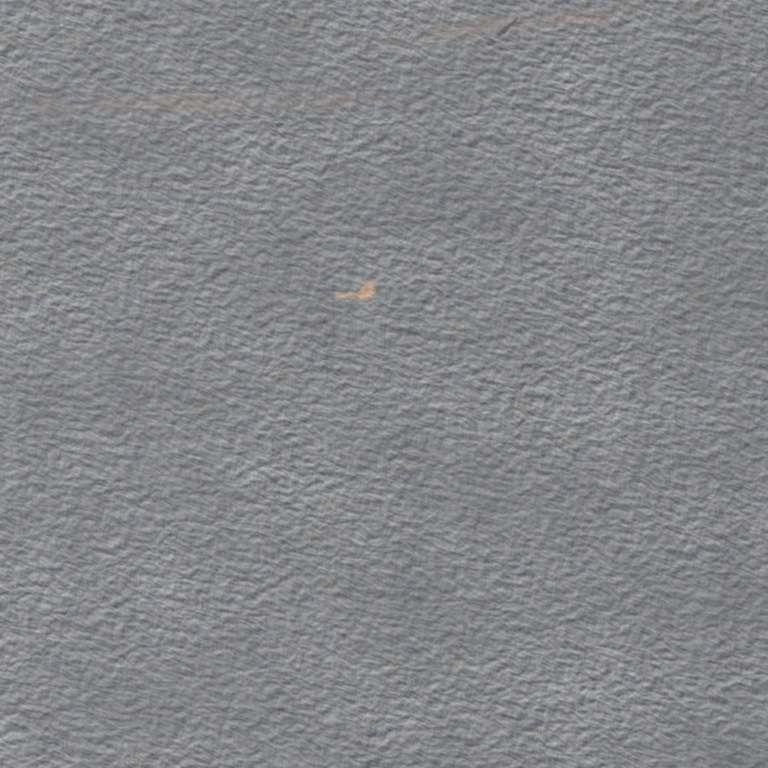
Write a WebGL 2 fragment shader that draws this texture.

```glsl
#version 300 es
precision highp float;

#define LUMP_SCALE vec2(70.0, 104.0)
#define LUMP_TILT 0.16
#define LIGHT_OFFSET vec2(-0.12, 0.34)
#define RELIEF_CONTRAST 0.30
#define MOTTLE_CONTRAST 0.07
#define BASE_TONE 0.523
#define SHADOW_TINT vec3(-0.004, 0.001, 0.013)
#define STREAK_COLOR vec3(0.59, 0.555, 0.54)
#define CHIP_COLOR vec3(0.76, 0.64, 0.56)
#define CRACK_COLOR vec3(0.30, 0.30, 0.32)

uniform vec2 u_resolution;
out vec4 fragColor;

// Integer hash: lattice cell to two values in 0..1
vec2 hash22(vec2 cell) {
    uvec2 v = uvec2(ivec2(cell) + 32768);
    v = v * 1664525u + 1013904223u;
    v.x += v.y * 1664525u;
    v.y += v.x * 1664525u;
    v ^= v >> 16u;
    v.x += v.y * 1664525u;
    v.y += v.x * 1664525u;
    v ^= v >> 16u;
    return vec2(v >> 8u) / 16777216.0;
}

float cornerSlope(vec2 cell, vec2 corner, vec2 f) {
    vec2 gradient = normalize(hash22(cell + corner) - 0.5 + 1e-5);
    return dot(gradient, f - corner);
}

float gradientNoise(vec2 p) {
    vec2 cell = floor(p);
    vec2 f = p - cell;
    vec2 w = f * f * f * (f * (f * 6.0 - 15.0) + 10.0);
    float low = mix(cornerSlope(cell, vec2(0, 0), f), cornerSlope(cell, vec2(1, 0), f), w.x);
    float high = mix(cornerSlope(cell, vec2(0, 1), f), cornerSlope(cell, vec2(1, 1), f), w.x);
    return mix(low, high, w.y);
}

// Plaster height: lumps with finer crumbs on top
float plasterHeight(vec2 q) {
    float height = 0.0;
    float amplitude = 0.6;
    for (int i = 0; i < 3; i++) {
        height += amplitude * gradientNoise(q);
        q = q * 2.05 + vec2(17.3, 41.7);
        amplitude *= 0.46;
    }
    return height;
}

// Soft elliptical mask, 1 inside and 0 outside, with a ragged edge
float patchMask(vec2 p, vec2 center, vec2 radius, float slope, float ragged, float softness) {
    vec2 d = p - center;
    d.y -= slope * d.x;
    float edge = length(d / radius) + ragged;
    return 1.0 - smoothstep(1.0 - softness, 1.0 + softness, edge);
}

void main() {
    vec2 p = gl_FragCoord.xy / min(u_resolution.x, u_resolution.y);

    // Tilted, gently warped lump coordinates
    vec2 q = vec2(p.x, p.y + LUMP_TILT * p.x) * LUMP_SCALE;
    q += 0.5 * vec2(gradientNoise(q * 0.31 + 7.5), gradientNoise(q * 0.31 + 63.2));

    // Light falls from above, so upper faces brighten
    float height = plasterHeight(q);
    float relief = height - plasterHeight(q + LIGHT_OFFSET);

    // Broad unevenness of tone, relief and hue
    float broad = gradientNoise(p * vec2(5.0, 8.0) + 3.7);
    float medium = gradientNoise(p * vec2(19.0, 31.0) + 11.4);
    float hue = gradientNoise(p * vec2(36.0, 52.0) + 29.1);
    relief *= 1.0 + 0.4 * broad;

    float tone = BASE_TONE + RELIEF_CONTRAST * relief;
    tone += MOTTLE_CONTRAST * (0.5 * broad + 0.6 * medium);
    tone += 0.018 * (0.5 - p.x);
    vec3 color = vec3(tone) + SHADOW_TINT;
    color += vec3(0.05, 0.0, -0.05) * (0.5 * hue + 0.45 * relief) * 0.6;

    // Thin worn streaks near the top
    float ragged = 1.6 * medium + 1.2 * height;
    float streak = patchMask(p, vec2(0.26, 0.865), vec2(0.15, 0.011), 0.03, ragged, 0.6);
    streak = max(streak, patchMask(p, vec2(0.67, 0.968), vec2(0.14, 0.010), 0.13, ragged, 0.6));
    color = mix(color, STREAK_COLOR + 0.15 * relief, 0.55 * streak);

    // Short dark crack
    float crack = patchMask(p, vec2(0.660, 0.963), vec2(0.017, 0.005), 0.9, 2.0 * height, 0.5);
    color = mix(color, CRACK_COLOR, 0.6 * crack);

    // Small pale chip with a trailing flake
    float chip = patchMask(p, vec2(0.477, 0.621), vec2(0.013, 0.010), 0.35, 1.6 * height, 0.3);
    float flake = patchMask(p, vec2(0.452, 0.615), vec2(0.016, 0.0045), 0.05, 2.0 * height, 0.4);
    color = mix(color, CHIP_COLOR + 0.25 * relief, max(chip, 0.7 * flake));

    fragColor = vec4(clamp(color, 0.0, 1.0), 1.0);
}
```
